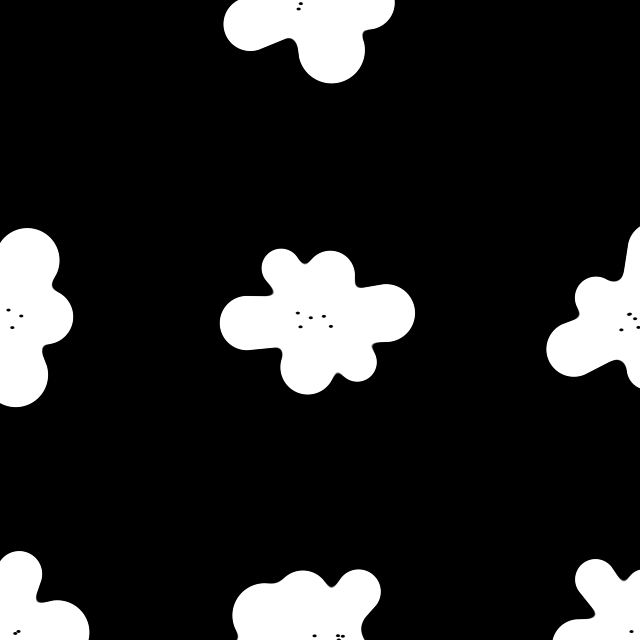
This pattern is drawn by a WebGL 1 fragment shader. Its source:

```glsl
precision highp float;
// White blot-like flowers on black, centred on the corners of a 2 by 2 grid.
// Each flower is a round core smoothly joined to rounded petals, whose angle,
// reach and width follow a wave set per grid corner; hashed specks pit the core.

uniform vec2 u_resolution;

#define REPEATS 2.0
#define CORE_RADIUS 0.064
#define REACH 0.095
#define REACH_SWING 0.0234
#define WIDTH_SWING 0.0078
#define BEND_DEGREES 8.0
#define BLEND 0.018
#define SPECK_RADIUS 0.0022
#define SPECK_SPREAD vec2(0.042, 0.016)
#define INK vec3(1.0)
#define GROUND vec3(0.0)

vec2 hash2(vec2 p) {
    vec3 q = fract(vec3(p.xyx) * vec3(0.1031, 0.1030, 0.0973));
    q += dot(q, q.yzx + 33.33);
    return fract((q.xx + q.yz) * q.zy);
}

float smoothUnion(float a, float b) {
    float h = max(BLEND - abs(a - b), 0.0) / BLEND;
    return min(a, b) - 0.25 * h * h * BLEND;
}

// Capsule from the flower centre, slightly narrower at its root.
float petalDistance(vec2 p, vec2 tip, float radius) {
    float t = clamp(dot(p, tip) / dot(tip, tip), 0.0, 1.0);
    return length(p - tip * t) - radius * mix(0.85, 1.0, t);
}

// Petal spacing and turn in degrees, then wave step and phase in radians.
// Zero spacing leaves the corner empty.
vec4 flowerShape(vec2 site, out float petalRadius) {
    if (site.y > 1.5) {
        petalRadius = 0.046;
        return site.x == 1.0 ? vec4(72.0, -10.0, -3.5, -2.6) : vec4(0.0);
    }
    if (site.y > 0.5) {
        petalRadius = site.x == 0.0 ? 0.043 : 0.038;
        if (site.x == 0.0) return vec4(72.0, -4.0, -1.9, -3.14);
        if (site.x == 1.0) return vec4(60.0, 9.0, 1.9, -5.1);
        return vec4(63.0, 84.0, 3.14, 0.7);
    }
    petalRadius = site.x == 2.0 ? 0.034 : 0.0425;
    if (site.x == 0.0) return vec4(72.0, 6.0, 3.5, 1.77);
    if (site.x == 1.0) return vec4(52.0, 52.0, -1.6, -1.5);
    return vec4(52.0, 82.0, 1.8, 4.2);
}

float flowerDistance(vec2 p, vec2 site) {
    float petalRadius;
    vec4 shape = flowerShape(site, petalRadius);
    if (shape.x == 0.0) return 1.0;

    float d = length(p) - CORE_RADIUS;
    for (int i = 0; i < 6; i++) {
        float k = float(i);
        if (k * shape.x > 350.0) break;
        float wave = k * shape.z + shape.w;
        float angle = radians(shape.y + k * shape.x - BEND_DEGREES * cos(wave));
        vec2 tip = (REACH + REACH_SWING * cos(wave)) * vec2(cos(angle), sin(angle));
        float radius = petalRadius + WIDTH_SWING * sin(wave);
        d = smoothUnion(d, petalDistance(p, tip, radius));
    }

    // Small dark specks cut out near the centre.
    for (int i = 0; i < 5; i++) {
        vec2 seed = site * 17.0 + vec2(float(i) * 5.0 + 3.0, 11.0);
        vec2 speck = (hash2(seed) * 2.0 - 1.0) * SPECK_SPREAD;
        vec2 stretch = vec2(0.7, 1.0);
        d = max(d, SPECK_RADIUS - length((p - speck) * stretch));
    }
    return d;
}

void main() {
    float side = min(u_resolution.x, u_resolution.y);
    vec2 uv = gl_FragCoord.xy / side;
    vec2 site = floor(uv * REPEATS + 0.5);
    float d = flowerDistance(uv - site / REPEATS, site);
    float edge = 0.6 / side;
    float cover = 1.0 - smoothstep(-edge, edge, d);
    gl_FragColor = vec4(mix(GROUND, INK, cover), 1.0);
}
```
